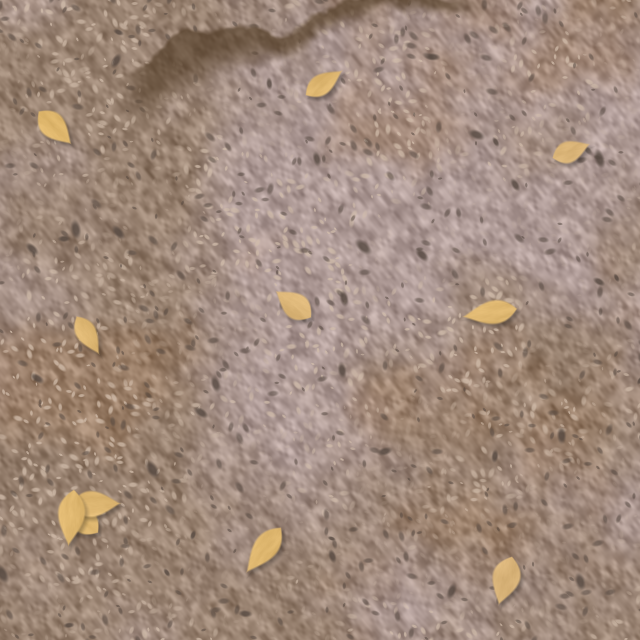
A WebGL 1 fragment shader for this texture:

```glsl
precision highp float;
uniform vec2 u_resolution;

const vec3 TAN = vec3(0.595, 0.507, 0.438);
const vec3 LILAC = vec3(0.685, 0.607, 0.592);
const vec3 RUST = vec3(0.60, 0.47, 0.36);
const vec3 CREVICE = vec3(0.40, 0.315, 0.235);
const vec3 SPECK = vec3(0.33, 0.28, 0.25);
const vec3 CHIP = vec3(0.82, 0.74, 0.67);
const vec3 GOLD = vec3(0.88, 0.72, 0.42);
const vec3 PALE_GOLD = vec3(0.84, 0.70, 0.51);

float hash(vec2 p) {
  return fract(sin(dot(p, vec2(127.1, 311.7))) * 43758.5453);
}

vec2 hash2(vec2 p) {
  return vec2(hash(p), hash(p + 41.3));
}

vec2 rotate(vec2 p, float angle) {
  float c = cos(angle), s = sin(angle);
  return vec2(c * p.x + s * p.y, c * p.y - s * p.x);
}

float noise(vec2 p) {
  vec2 i = floor(p), f = fract(p);
  f = f * f * (3.0 - 2.0 * f);
  return mix(mix(hash(i), hash(i + vec2(1.0, 0.0)), f.x),
             mix(hash(i + vec2(0.0, 1.0)), hash(i + 1.0), f.x), f.y);
}

float fbm(vec2 p) {
  float sum = 0.0, gain = 0.5;
  for (int i = 0; i < 4; i++) {
    sum += gain * noise(p);
    p = rotate(p, 0.6) * 2.03 + 17.0;
    gain *= 0.5;
  }
  return sum / 0.9375;
}

// Coverage of small elongated grains, one candidate per cell
float flecks(vec2 uv, float cells, float density, float size) {
  vec2 p = uv * cells, id = floor(p);
  float cover = 0.0;
  for (int j = -1; j <= 1; j++) {
    for (int i = -1; i <= 1; i++) {
      vec2 cell = id + vec2(float(i), float(j));
      vec2 q = rotate(p - cell - hash2(cell + cells), 2.4 * hash(cell + 3.7) - 2.1);
      float radius = size * (0.5 + hash(cell + 9.1));
      float grain = 1.0 - smoothstep(0.4, 1.2, length(q * vec2(0.65, 1.25)) / radius);
      cover = max(cover, grain * step(hash(cell + 5.3), density));
    }
  }
  return cover;
}

// Signed width of a leaf shape, wider toward one tip
float petal(vec2 q, vec2 halfSize) {
  float t = q.x / halfSize.x;
  return abs(q.y) - halfSize.y * (1.0 - t * t) * max(0.3, 1.0 + 0.4 * t);
}

// Dark hollow under a ragged ledge near the top
float crevice(vec2 uv) {
  float ledge = 0.88 + 0.07 * smoothstep(0.2, 0.3, uv.x) + 0.06 * smoothstep(0.45, 0.6, uv.x);
  float depth = ledge + 0.05 * (fbm(uv * 16.0) - 0.5) - uv.y;
  float reach = mix(0.10, 0.035, smoothstep(0.27, 0.5, uv.x));
  float span = smoothstep(0.18, 0.24, uv.x) * (1.0 - smoothstep(0.68, 0.78, uv.x));
  return span * smoothstep(-0.005, 0.006, depth) * (1.0 - smoothstep(0.3, 1.1, depth / reach));
}

vec3 concrete(vec2 uv) {
  // Broad stains
  float broad = fbm(uv * 4.5 + 3.0) - 0.25 * (length(uv - vec2(0.55, 0.55)) - 0.35);
  vec3 color = mix(TAN, LILAC, smoothstep(0.28, 0.68, broad));
  color = mix(color, RUST, 0.5 * smoothstep(0.52, 0.78, fbm(uv * 5.0 + 29.0)));
  // Diagonal grit
  vec2 streak = rotate(uv, -0.9) * vec2(0.7, 1.2);
  float grit = 0.55 * noise(streak * 85.0) + 0.45 * noise(streak * 165.0 + 7.0) - 0.5;
  color += 0.30 * grit + 0.06 * (fbm(uv * 30.0) - 0.5);
  // Chips and pits
  float patches = smoothstep(0.42, 0.68, fbm(uv * 8.0 + 51.0));
  color = mix(color, CHIP, flecks(uv, 75.0, 0.35, 0.30) * (0.15 + 0.6 * patches));
  color = mix(color, SPECK, 0.55 * flecks(uv, 60.0, 0.14, 0.27));
  color = mix(color, SPECK, 0.8 * flecks(uv, 22.0, 0.07, 0.16));
  return mix(color, CREVICE + 0.12 * grit, 0.9 * crevice(uv));
}

vec3 addPetals(vec3 color, vec2 uv) {
  for (int i = 0; i < 11; i++) {
    // The first three petals share the lower left cell
    float k = float(i), slot = max(k - 2.0, 0.0);
    vec2 cell = vec2(mod(slot, 3.0), floor(slot / 3.0));
    vec2 center = (cell + 0.2 + 0.6 * hash2(cell + 2.6)) / 3.0;
    center += 0.05 * (hash2(vec2(k, 8.2)) - 0.5) * step(k, 2.5);
    float angle = 6.283 * hash(vec2(k, 4.4));
    vec2 halfSize = vec2(0.037, 0.018) * (0.8 + 0.4 * hash2(vec2(k, 6.9)));
    vec2 q = rotate(uv - center, angle);
    vec2 shadowQ = rotate(uv - center - vec2(0.004, -0.005), angle);
    color *= 1.0 - 0.25 * (1.0 - smoothstep(-0.005, 0.006, petal(shadowQ, halfSize)));
    vec3 tint = mix(GOLD, PALE_GOLD, 0.7 * hash(vec2(k, 1.5)));
    tint += 0.10 * (fbm(q * vec2(40.0, 120.0) + k) - 0.5) + 1.2 * q.y;
    color = mix(color, tint, 1.0 - smoothstep(-0.0025, 0.0025, petal(q, halfSize)));
  }
  return color;
}

void main() {
  vec2 uv = gl_FragCoord.xy / u_resolution;
  gl_FragColor = vec4(addPetals(concrete(uv), uv), 1.0);
}
```
